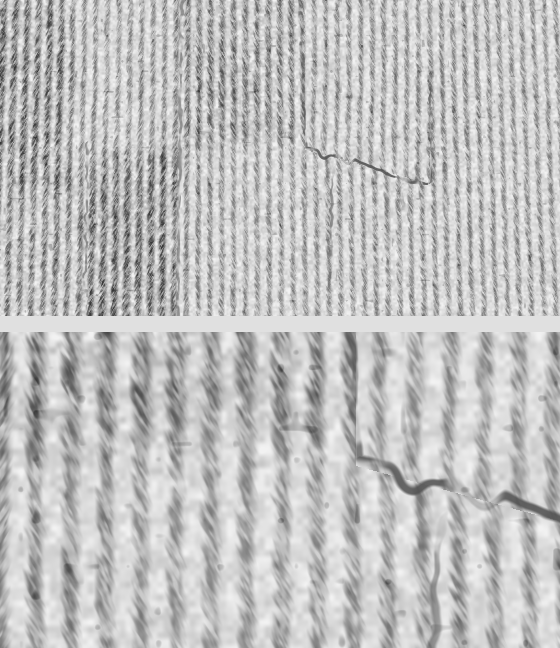
Top: the whole. Bottom: its middle third, enlarged.
Reproduce this texture procedurally as a Shadertoy shader.

```glsl
// Pale ribbed cloth: 48 upright ribs that fan out slightly toward the bottom,
// parted by furry twisted grooves. Value noise gives the nap, the grooves'
// slanted fibres and the worn patches; distances to segments give the seams.

const float RIBS_PER_HEIGHT = 27.0;
const float CLOTH_TONE = 0.868;
const float DARKEST_TONE = 0.22;

float hash(vec2 p) {
    vec3 q = fract(vec3(p.xyx) * 0.1031);
    q += dot(q, q.yzx + 33.33);
    return fract((q.x + q.y) * q.z);
}

float valueNoise(vec2 p) {
    vec2 cell = floor(p), f = fract(p);
    f = f * f * (3.0 - 2.0 * f);
    float low = mix(hash(cell), hash(cell + vec2(1, 0)), f.x);
    float high = mix(hash(cell + vec2(0, 1)), hash(cell + vec2(1, 1)), f.x);
    return mix(low, high, f.y);
}

float fbm(vec2 p) {
    float sum = 0.0, weight = 0.5;
    for (int i = 0; i < 4; i++) {
        sum += weight * valueNoise(p);
        p = mat2(1.6, 1.2, -1.2, 1.6) * p + 17.3;
        weight *= 0.5;
    }
    return sum / 0.9375;
}

// Soft-edged rectangle, 1 inside and 0 outside
float softBox(vec2 p, vec2 low, vec2 high, float blur) {
    vec2 inside = smoothstep(low - blur, low + blur, p)
                * (1.0 - smoothstep(high - blur, high + blur, p));
    return inside.x * inside.y;
}

// Ragged thread along the segment a-b
float seam(vec2 p, vec2 a, vec2 b, float width) {
    vec2 ab = b - a;
    float t = clamp(dot(p - a, ab) / dot(ab, ab), 0.0, 1.0);
    float dist = length(p - a - ab * t);
    float breaks = smoothstep(0.25, 0.6, valueNoise(p * 45.0 + 9.0));
    return (1.0 - smoothstep(width * 0.3, width, dist)) * mix(0.25, 1.0, breaks);
}

// Distance along the ribs' row, in ribs; grooves lie at whole numbers
float ribCoordinate(vec2 p) {
    float lean = mix(-0.03, 0.04, p.x / 1.778);
    float wobble = 0.005 * (fbm(p * vec2(5.0, 4.0)) - 0.5)
                 + 0.003 * (valueNoise(p * vec2(27.0, 38.0)) - 0.5);
    float panel = step(0.966, p.x) * step(p.x, 1.362)
                * step(0.525 - 0.272 * (p.x - 0.968), p.y);
    float shift = 0.3 * panel * (1.0 - smoothstep(0.45, 0.85, p.y));
    return (p.x - lean * (0.5 - p.y) + wobble) * RIBS_PER_HEIGHT + shift;
}

// Darkness of worn patches, 0 to 1
float wearAmount(vec2 p) {
    vec2 q = p + 0.09 * (vec2(fbm(p * 7.0), fbm(p * 7.0 + 40.0)) - 0.5);
    float wear = 0.85 * softBox(q, vec2(-0.2, 0.42), vec2(0.22, 1.2), 0.04);
    wear += 0.4 * softBox(q, vec2(-0.2, -0.2), vec2(0.25, 0.45), 0.05);
    wear += 0.95 * softBox(q, vec2(0.28, -0.2), vec2(0.56, 0.54), 0.03);
    wear += 0.55 * softBox(q, vec2(0.57, 0.55), vec2(0.95, 1.2), 0.05);
    return clamp(wear * (0.6 + 0.8 * fbm(p * 9.0 + 5.0)), 0.0, 1.0);
}

// Slanted fibres filling the groove nearest to the rib coordinate
float grooveShade(float ribs, float y, float wear) {
    float id = floor(ribs + 0.5);
    float offset = ribs - id;
    float slant = id < 17.0 ? 1.5 : -1.5;
    float along = y * RIBS_PER_HEIGHT - slant * offset;
    float fibres = valueNoise(vec2(offset * 4.0 + id * 13.0, along * 4.2));
    float strands = valueNoise(vec2(offset * 7.0 + id * 29.0, along * 8.0));
    float edge = abs(offset + 0.16 * (fibres - 0.5));
    float profile = 1.0 - smoothstep(0.05, 0.34 + 0.13 * wear, edge);
    float texture_ = smoothstep(0.15, 0.85, 0.55 * fibres + 0.45 * strands);
    return profile * mix(0.25, 1.0, texture_);
}

void mainImage(out vec4 fragColor, in vec2 fragCoord) {
    vec2 p = fragCoord / iResolution.y;
    float wear = wearAmount(p);

    // Ribs and grooves
    float groove = grooveShade(ribCoordinate(p), p.y, wear);
    float fade = 0.8 + 0.4 * fbm(p * vec2(9.0, 6.0) + 70.0);
    float tone = CLOTH_TONE - groove * fade * mix(0.37, 0.58, wear);

    // Nap and worn haze
    float nap = 0.55 * valueNoise(p * 150.0) + 0.45 * valueNoise(p * 83.0 + 31.0);
    tone += (nap - 0.5) * mix(0.2, 0.32, wear) - 0.03 * wear;

    // Small pits
    float pit = smoothstep(0.88, 0.97, valueNoise(p * 62.0 + 120.0));
    tone -= 0.16 * pit;

    // Seams, with jagged edges
    vec2 jag = vec2(valueNoise(p * 48.0), valueNoise(p * 40.0 + 60.0)) - 0.5;
    vec2 s = p + jag * vec2(0.012, 0.026);
    float stitch = 0.6 * seam(s, vec2(0.575, 1.0), vec2(0.5625, 0.0), 0.007);
    stitch = max(stitch, 0.8 * seam(s, vec2(0.949, 1.0), vec2(0.968, 0.525), 0.007));
    stitch = max(stitch, seam(s, vec2(0.968, 0.525), vec2(1.354, 0.42), 0.008));
    stitch = max(stitch, 0.8 * seam(s, vec2(1.361, 0.77), vec2(1.366, 0.42), 0.006));
    stitch = max(stitch, 0.6 * seam(s, vec2(1.053, 0.47), vec2(1.042, 0.07), 0.006));
    stitch = max(stitch, 0.6 * seam(s, vec2(0.278, 0.54), vec2(0.266, 0.07), 0.006));
    tone = mix(tone, min(tone, 0.3), stitch * 0.85);

    fragColor = vec4(vec3(clamp(tone, DARKEST_TONE, 0.95)), 1.0);
}
```
